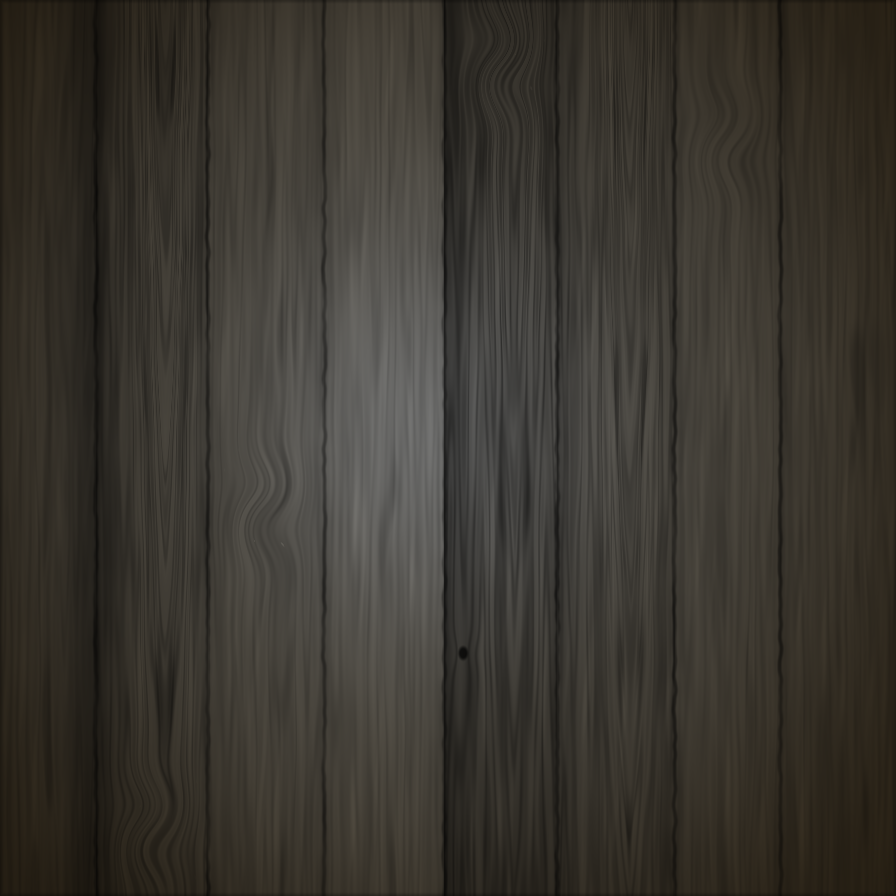
Reproduce this texture procedurally as a Shadertoy shader.

```glsl
const float EDGES[9] = float[9](-0.02, 0.107, 0.232, 0.362, 0.496, 0.622, 0.753, 0.871, 1.01);

// Per plank: grain contrast, brightness, height of the wavy figure, arch slope
const vec4 PLANKS[8] = vec4[8](
    vec4(0.38, 0.92, -1.0, 0.0),
    vec4(0.80, 0.93, 0.075, 0.09),
    vec4(0.40, 1.00, 0.434, 0.0),
    vec4(0.36, 1.05, -1.0, 0.0),
    vec4(1.00, 0.84, 0.930, 0.035),
    vec4(0.75, 0.94, -1.0, 0.09),
    vec4(0.40, 1.02, 0.846, 0.0),
    vec4(0.38, 1.00, -1.0, 0.0));

vec2 hashGradient(vec2 cell) {
    vec3 h = fract(cell.xyx * vec3(0.1031, 0.1030, 0.0973));
    h += dot(h, h.yzx + 33.33);
    return fract((h.xx + h.yz) * h.zy) * 2.0 - 1.0;
}

float gradientNoise(vec2 p) {
    vec2 i = floor(p), f = p - i;
    vec2 u = f * f * f * (f * (f * 6.0 - 15.0) + 10.0);
    float a = dot(hashGradient(i), f);
    float b = dot(hashGradient(i + vec2(1, 0)), f - vec2(1, 0));
    float c = dot(hashGradient(i + vec2(0, 1)), f - vec2(0, 1));
    float d = dot(hashGradient(i + vec2(1, 1)), f - vec2(1, 1));
    return mix(mix(a, b, u.x), mix(c, d, u.x), u.y);
}

float bell(float x, float centre, float width) {
    float d = (x - centre) / width;
    return exp(-d * d);
}

float ridge(float n, float width) {
    return 1.0 - smoothstep(0.0, width, abs(n));
}

// Sideways bend of the fibres in a wavy figure
float waveBend(vec2 p, vec2 centre) {
    float window = bell(p.y, centre.y, 0.062) * bell(p.x, centre.x, 0.036);
    return 0.017 * sin((p.y - centre.y) * 48.0) * window;
}

// Coordinate whose level lines form nested downward arches
float archCoord(float x, float y, float centre, float slope) {
    float d = x - centre;
    float arch = sqrt(d * d + 0.000004) - slope * y * bell(x, centre, 0.026);
    return slope > 0.0 ? arch + centre : x;
}

vec3 spotlight(vec2 p) {
    float r = length((p - vec2(0.485, 0.52)) * vec2(1.0, 0.86));
    vec3 lit = mix(vec3(0.42, 0.42, 0.415), vec3(0.295, 0.28, 0.25), smoothstep(0.0, 0.32, r));
    return mix(lit, vec3(0.155, 0.125, 0.078), smoothstep(0.23, 0.70, r));
}

float woodShade(vec2 p, float id, vec4 plank, float left, float right) {
    float mid = mix(left, right, 0.5);
    float heart = mix(left, right, 0.62);
    float wavy = bell(p.y, plank.z, 0.065) * bell(p.x, mid, 0.04);

    // Fibre coordinate
    float x = p.x - waveBend(p, vec2(mid, plank.z));
    x += 0.0025 * gradientNoise(vec2(p.x * 25.0, p.y * 9.0 + id * 17.0));
    float c = archCoord(x, p.y, heart, plank.w);
    vec2 knot = (p - vec2(0.517, 0.271)) * vec2(1.0, 0.7);
    float knotDist = length(knot);
    c -= knot.x * 0.7 * bell(knotDist, 0.0, 0.014);
    float seed = id * 37.0;

    // Broad bands, thin rings and fine fibres
    float band = gradientNoise(vec2(c * 42.0 + seed, p.y * 2.2 + seed));
    float rings = gradientNoise(vec2(c * 92.0 + seed, p.y * 2.7 + seed));
    float fibre = gradientNoise(vec2(c * 210.0 + seed, p.y * 7.0));
    float rays = gradientNoise(vec2((x - p.y * 0.05) * 110.0, p.y * 6.0 + seed));
    float breaks = 0.65 + 0.5 * gradientNoise(vec2(x * 60.0, p.y * 13.0 + seed));
    float contrast = plank.x + 0.35 * wavy * (1.0 - plank.x);

    float shade = plank.y * (1.0 + 0.13 * fibre + 0.22 * contrast * band);
    shade *= 1.0 - 0.44 * contrast * ridge(rings, 0.2) * breaks;
    shade *= 1.0 - 0.42 * contrast * contrast * smoothstep(0.08, 0.38, rings) * breaks;
    shade += 0.09 * smoothstep(0.1, 0.5, rays);

    // Dark heart streaks and pale flecks
    float streak = gradientNoise(vec2(c * 65.0 + 9.0, p.y * 6.0 + seed));
    shade *= 1.0 - 0.5 * plank.x * smoothstep(0.1, 0.4, streak) * bell(p.x, heart, 0.026);
    float fleck = gradientNoise(vec2(x * 240.0, p.y * 75.0 + seed));
    shade += 0.45 * wavy * smoothstep(0.48, 0.65, fleck);

    // Knot
    shade *= 1.0 - 0.75 * (1.0 - smoothstep(0.003, 0.007, knotDist));
    return shade;
}

// Ragged dark joint along a plank edge
float seamShade(vec2 p, float edge) {
    float wobble = 0.0028 * gradientNoise(vec2(edge * 90.0, p.y * 55.0));
    float d = abs(p.x - edge + wobble);
    float wear = 0.75 + 0.5 * gradientNoise(vec2(edge * 50.0, p.y * 16.0));
    float core = 1.0 - smoothstep(0.0005, 0.0036, d);
    return 1.0 - wear * (0.42 * core + 0.18 * exp(-d / 0.007));
}

void mainImage(out vec4 fragColor, in vec2 fragCoord) {
    vec2 p = fragCoord / iResolution.xy;

    int index = 0;
    float seams = 1.0;
    for (int k = 1; k < 8; k++) {
        if (p.x > EDGES[k]) index = k;
        seams *= seamShade(p, EDGES[k]);
    }
    vec4 plank = PLANKS[index];
    float left = EDGES[index];
    float shade = woodShade(p, float(index), plank, left, EDGES[index + 1]) * seams;

    // Soft shadows beside the joints
    shade *= 1.0 - 0.32 * plank.x * plank.x * exp(-(p.x - left) / 0.022);
    shade *= 1.0 - 0.28 * bell(p.x, 0.096, 0.022);

    // Thin dark rim
    vec2 rim = min(p, 1.0 - p);
    shade *= mix(0.75, 1.0, smoothstep(0.0, 0.005, min(rim.x, rim.y)));

    fragColor = vec4(spotlight(p) * max(shade, 0.12), 1.0);
}
```
